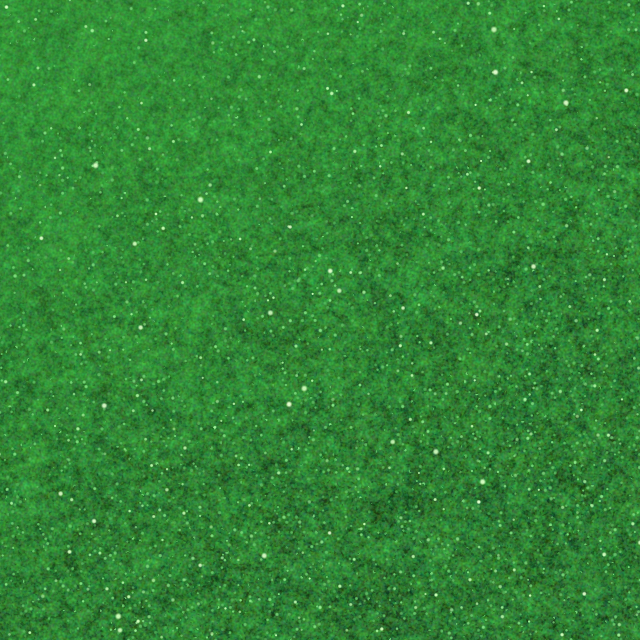
Reproduce this texture procedurally as a three.js fragment shader.

```glsl
// Green glitter paper: mottled grain in soft patches with scattered bright sparkles.
varying vec2 vUv;

const vec3 LIT_GREEN = vec3(0.198, 0.580, 0.212);
const vec3 SHADE_GREEN = vec3(0.178, 0.495, 0.195);
const vec3 GREY_GREEN = vec3(0.28, 0.46, 0.31);
const vec3 FLECK_GREEN = vec3(0.31, 0.69, 0.34);
const vec3 SPARK_GREEN = vec3(0.52, 0.90, 0.52);
const vec3 SPARK_PALE = vec3(0.80, 1.00, 0.72);
const vec3 GLINT_WHITE = vec3(0.92, 1.00, 0.84);

// Random values in 0..1 from a cell and a seed
vec3 hash3(vec2 cell, float seed) {
  vec3 p = fract(vec3(cell.xyx + seed * 17.3) * vec3(0.1031, 0.1030, 0.0973));
  p += dot(p, p.yxz + 33.33);
  return fract((p.xxy + p.yzz) * p.zyx);
}

vec2 rotate(vec2 p, float angle) {
  float c = cos(angle);
  float s = sin(angle);
  return vec2(c * p.x - s * p.y, s * p.x + c * p.y);
}

// Contribution of one lattice corner to the gradient noise
float corner(vec2 cell, vec2 offset, float seed) {
  float angle = 6.2832 * hash3(cell, seed).x;
  return dot(vec2(cos(angle), sin(angle)), offset);
}

float gradientNoise(vec2 p, float seed) {
  vec2 i = floor(p);
  vec2 f = p - i;
  vec2 u = f * f * f * (f * (f * 6.0 - 15.0) + 10.0);
  vec2 e = vec2(1.0, 0.0);
  float low = mix(corner(i, f, seed), corner(i + e.xy, f - e.xy, seed), u.x);
  float high = mix(corner(i + e.yx, f - e.yx, seed), corner(i + e.xx, f - e.xx, seed), u.x);
  return mix(low, high, u.y);
}

// Two turned layers, so that no lattice shows
float grain(vec2 uv, float frequency, float seed) {
  float coarse = gradientNoise(rotate(uv, 0.6) * frequency, seed);
  float fine = gradientNoise(rotate(uv, 1.9) * frequency * 1.7, seed + 1.0);
  return coarse + fine;
}

// Uneven spread of grains: octaves that strengthen toward the small scales
float patches(vec2 uv, float seed) {
  float sum = 0.0;
  float frequency = 9.0;
  float weight = 0.07;
  for (int octave = 0; octave < 4; octave++) {
    float turn = 0.8 * float(octave) + 0.4;
    sum += weight * gradientNoise(rotate(uv, turn) * frequency, seed + float(octave));
    frequency *= 2.0;
    weight *= 1.45;
  }
  return sum;
}

// Soft dots: x is coverage, y is a random tint; share is the filled part of the cells
vec2 sparkles(vec2 uv, float cells, float share, float radius, float dimmest, float seed) {
  vec2 p = rotate(uv, seed) * cells;
  vec2 cell = floor(p);
  vec3 place = hash3(cell, seed);
  vec3 kind = hash3(cell, seed + 5.0);
  float size = radius * cells * mix(0.6, 1.0, kind.y);
  vec2 center = mix(vec2(size), vec2(1.0 - size), place.xy);
  float coverage = 1.0 - smoothstep(0.25 * size, size, length(p - cell - center));
  float strength = mix(dimmest, 1.0, kind.z);
  return vec2(coverage * strength * step(kind.x, share), place.z);
}

vec3 addSparkles(vec3 base, vec2 dots, vec3 dull, vec3 bright) {
  return mix(base, mix(dull, bright, dots.y), dots.x);
}

void main() {
  // Calm at the upper left, rough toward the lower right
  float slope = dot(vUv, vec2(0.45, -0.75)) + 0.10 * gradientNoise(vUv * 4.0, 2.0);
  float roughness = smoothstep(-0.75, 0.25, slope);
  vec3 color = mix(LIT_GREEN, SHADE_GREEN, roughness);

  // Grain and patches in brightness, with darker pits where the paper is rough
  float contrast = mix(0.11, 0.19, roughness);
  float cloud = patches(vUv, 30.0);
  color *= 1.0 + contrast * 1.5 * grain(vUv, 150.0, 3.0) + mix(0.8, 1.4, roughness) * cloud;
  float pits = smoothstep(0.18, 0.65, grain(vUv, 160.0, 7.0) - 2.0 * cloud);
  color *= 1.0 - pits * mix(0.08, 0.24, roughness);

  // Greyer grains, then red and blue casts
  float grey = smoothstep(0.0, 0.6, grain(vUv, 120.0, 21.0));
  color = mix(color, GREY_GREEN, 0.35 * grey);
  float warm = grain(vUv, 130.0, 11.0) + 2.0 * patches(vUv, 40.0);
  float cool = grain(vUv, 130.0, 15.0) + 2.0 * patches(vUv, 50.0);
  color += contrast * (vec3(0.32, 0.0, -0.06) * warm + vec3(-0.05, 0.0, 0.34) * cool);

  // Dull flecks, small sparks and a few large glints, gathered in loose clusters
  float crowd = clamp(1.0 + 7.0 * patches(vUv, 60.0), 0.2, 2.5);
  vec2 flecks = sparkles(vUv, 115.0, crowd * mix(0.08, 0.20, roughness), 0.0040, 0.4, 1.1);
  vec2 sparks = sparkles(vUv, 90.0, mix(0.020, 0.065, roughness), 0.0042, 0.5, 2.3);
  vec2 glints = sparkles(vUv, 32.0, mix(0.025, 0.045, roughness), 0.0064, 0.85, 0.7);
  color = addSparkles(color, flecks, FLECK_GREEN, SPARK_GREEN);
  color = addSparkles(color, sparks, SPARK_GREEN, SPARK_PALE);
  color = addSparkles(color, glints, SPARK_PALE, GLINT_WHITE);

  gl_FragColor = vec4(clamp(color, 0.0, 1.0), 1.0);
}
```
